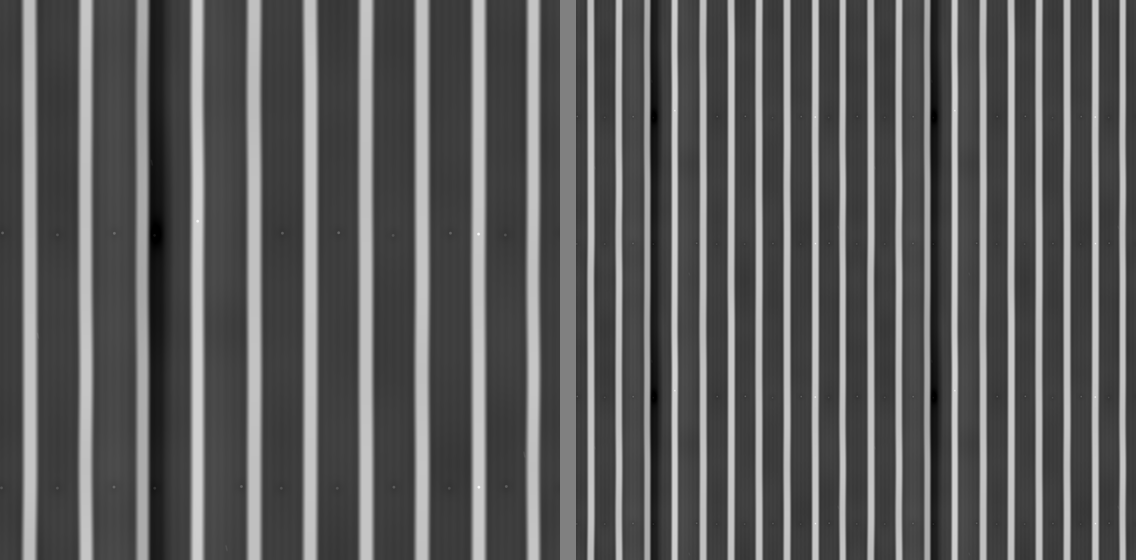
Left, the tile; right, the same tile 2 across and 2 down.
Reproduce this texture procedurally as a Shadertoy shader.

```glsl
// Height map of ribbed sheet metal: ten soft upright ribs, screw dots and one dented valley.

const float RIBS = 10.0;             // repeats across
const float FIRST_RIB = 0.534;       // centre of the first rib, in repeats
const vec2  RIB_EDGE = vec2(0.055, 0.17); // flat top and foot, half widths in repeats
const float RIB_TONE = 0.765;
const float VALLEY_TONE = 0.237;
const float GROOVES = 7.0;           // faint grooves per repeat
const float GROOVE_DEPTH = 0.006;
const float BLOTCH = 0.032;          // strength of the uneven tone
const float DENT_RIB = 2.0;          // the dent lies right of this rib
const float DENT_Y = 0.583;
const float SCREW_Y = 0.130;         // lower screw row
const float SCREW_GAP = 0.452;       // distance to the upper row
const float SCREW_RADIUS = 0.0024;
const float BARE_VALLEY = 3.0;       // lacks its upper screw
const float GLINT_RIB = 8.0;         // carries bright screws
const int   SCRATCHES = 4;

float hash(vec2 p) {
    vec3 q = fract(vec3(p.xyx) * 0.1031);
    q += dot(q, q.yzx + 33.33);
    return fract((q.x + q.y) * q.z);
}

// Value noise that wraps after "period" cells.
float noise(vec2 p, vec2 period) {
    vec2 i = floor(p), f = fract(p);
    f = f * f * (3.0 - 2.0 * f);
    vec2 a = mod(i, period), b = mod(i + 1.0, period);
    return mix(mix(hash(a), hash(vec2(b.x, a.y)), f.x),
               mix(hash(vec2(a.x, b.y)), hash(b), f.x), f.y);
}

// Signed shortest distance on a loop of the given length.
float wrapped(float d, float size) {
    return mod(d + 0.5 * size, size) - 0.5 * size;
}

float bell(float d, float width) {
    return exp(-d * d / (width * width));
}

float disc(vec2 d, float radius, float soft) {
    return 1.0 - smoothstep(radius - soft, radius + soft, length(d));
}

void mainImage(out vec4 fragColor, in vec2 fragCoord) {
    vec2 p = fragCoord / iResolution.xy;
    float soft = max(0.75 / iResolution.y, 0.0008);
    float u = p.x * RIBS - FIRST_RIB;
    float rib = mod(floor(u + 0.5), RIBS);
    float valley = mod(floor(u), RIBS);
    float fromDent = wrapped(u - DENT_RIB, RIBS);
    float dentDy = wrapped(p.y - DENT_Y, 1.0);

    // Valley floor: grooves, blotches, shade at the rib feet
    float inValley = fract(u) - 0.5;
    float tone = VALLEY_TONE + GROOVE_DEPTH * cos(6.2832 * GROOVES * u);
    tone += BLOTCH * (noise(vec2(u * 2.0, p.y * 5.0), vec2(2.0 * RIBS, 5.0)) - 0.5);
    tone += 0.5 * BLOTCH * (noise(vec2(valley, p.y * 12.0), vec2(RIBS, 12.0)) - 0.5);
    tone -= 0.025 * smoothstep(0.2, 0.45, abs(inValley));

    // Raised metal on both sides of the dent
    tone += 0.045 * (bell(fromDent + 0.5, 0.35) + bell(fromDent - 1.25, 0.4));

    // Dent, deepest at one screw
    float bulge = bell(dentDy, 0.25);
    float dent = smoothstep(0.04, 0.18, fromDent)
               * (1.0 - smoothstep(0.28, 0.56 + 0.08 * bulge, fromDent));
    tone -= dent * (0.125 + 0.055 * bulge);
    tone -= 0.09 * bell(length(vec2((fromDent - 0.27) / RIBS, dentDy * 0.4)), 0.011);
    tone = max(tone, 0.0);

    // Ribs, each with its own offset, width, tone and slight waver
    float waver = noise(vec2(rib, p.y * 6.0), vec2(RIBS, 6.0)) - 0.5;
    float offset = 0.03 * (hash(vec2(rib, 21.0)) - 0.5) + 0.015 * waver;
    float widen = 0.02 * (hash(vec2(rib, 37.0)) - 0.4);
    float fromRib = wrapped(u - rib - offset, RIBS);
    float ribMask = 1.0 - smoothstep(RIB_EDGE.x, RIB_EDGE.y, abs(fromRib) - widen);
    float ribTone = RIB_TONE + 0.03 * (hash(vec2(rib, 5.0)) - 0.5) + 0.03 * waver;
    ribTone -= 0.09 * bell(fromDent, 0.3);
    ribTone += 0.06 * bell(fromDent - 1.0, 0.3);
    tone = mix(tone, ribTone, ribMask);

    // Two rows of screws
    for (int i = 0; i < 2; i++) {
        float row = float(i);
        float y = SCREW_Y + SCREW_GAP * row;
        float jitter = hash(vec2(valley, 50.0 + row)) - 0.5;
        float dented = 1.0 - step(0.5, abs(valley - DENT_RIB));
        float bare = 1.0 - step(0.5, abs(valley - BARE_VALLEY));
        float x = 0.03 * jitter - 0.26 * dented + 0.27 * bare;
        vec2 d = vec2((inValley - x) / RIBS, wrapped(p.y - y - 0.005 * jitter, 1.0));
        float present = 1.0 - bare * row;
        tone -= 0.02 * present * bell(length(d), 0.012) * (1.0 - ribMask);
        tone += present * (0.14 + 0.08 * jitter) * disc(d, SCREW_RADIUS, soft);

        // Bright screws on ribs; the one beside the dent sits higher
        float glint = 1.0 - step(0.5, abs(rib - GLINT_RIB));
        float raised = row * (1.0 - step(0.5, abs(rib - DENT_RIB - 1.0)));
        d = vec2(fromRib / RIBS, wrapped(p.y - y - 0.023 * raised, 1.0));
        tone = mix(tone, 0.97, max(glint, raised) * disc(d, SCREW_RADIUS, soft));
    }

    // Short faint scratches
    for (int i = 0; i < SCRATCHES; i++) {
        float k = float(i);
        vec2 c = vec2(hash(vec2(k, 71.0)), hash(vec2(k, 83.0)));
        vec2 d = fract(p - c + 0.5) - 0.5;
        float line = 1.0 - smoothstep(0.0, 2.0 * soft, abs(d.x + 0.2 * d.y));
        tone += 0.06 * line * (1.0 - smoothstep(0.003, 0.007, abs(d.y)));
    }

    fragColor = vec4(vec3(clamp(tone, 0.0, 1.0)), 1.0);
}
```
